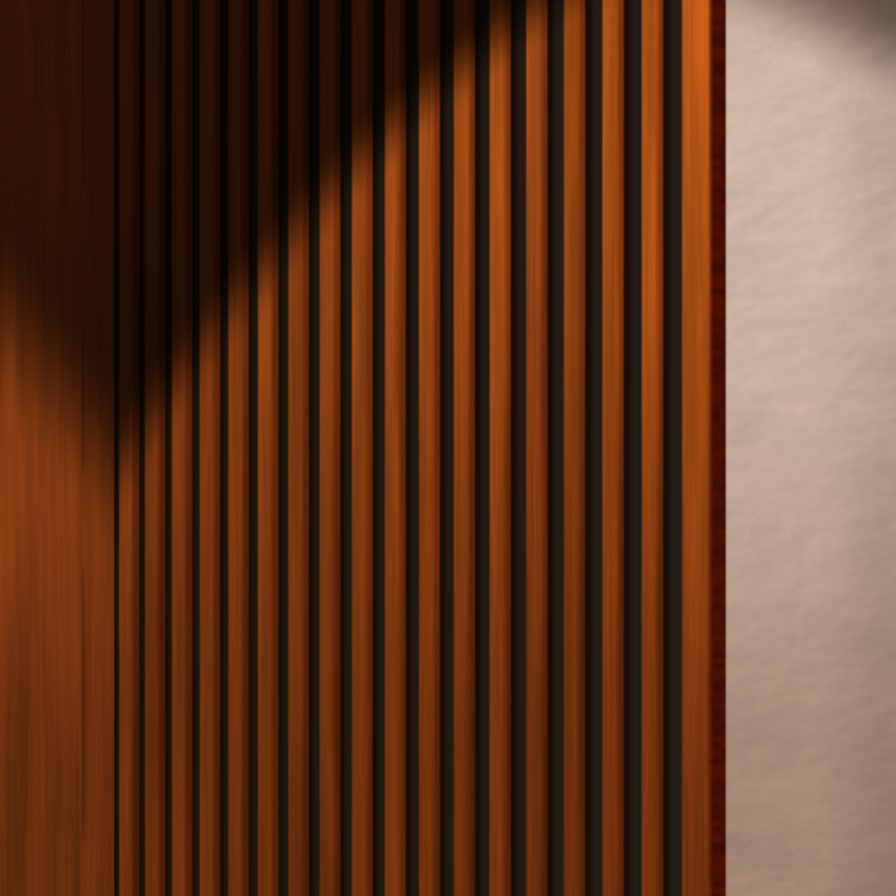
A WebGL 1 fragment shader for this texture:

```glsl
precision highp float;
// A slatted timber screen beside a plaster wall, under a soft V-shaped shadow.
// Grooves follow a quadratic spacing that widens to the right like perspective;
// grain and plaster come from stretched value noise, light from smooth edges.

uniform vec2 u_resolution;

#define GROOVE_START 0.1302
#define GROOVE_STEP 0.0280
#define GROOVE_GROWTH 0.0005
#define LAST_GROOVE 17.0
#define GROOVE_THIN 0.0027
#define GROOVE_WIDE 0.0105
#define TRIM_X 0.792
#define WALL_X 0.810
#define SHADOW_TIP 0.47
#define GRAIN_AMOUNT 0.30
#define PLASTER_AMOUNT 0.10

float hash(vec2 p) {
  vec3 q = fract(vec3(p.xyx) * 0.1031);
  q += dot(q, q.yzx + 33.33);
  return fract((q.x + q.y) * q.z);
}

float noise(vec2 p) {
  vec2 cell = floor(p);
  vec2 f = fract(p);
  f = f * f * (3.0 - 2.0 * f);
  return mix(mix(hash(cell), hash(cell + vec2(1.0, 0.0)), f.x),
             mix(hash(cell + vec2(0.0, 1.0)), hash(cell + 1.0), f.x), f.y);
}

float fbm(vec2 p) {
  float sum = 0.0;
  float weight = 0.5;
  for (int i = 0; i < 5; i++) {
    sum += weight * noise(p);
    p = p * 2.03 + 17.3;
    weight *= 0.5;
  }
  return sum;
}

// Continuous groove number at x, the inverse of grooveX.
float grooveIndex(float x) {
  float root = GROOVE_STEP * GROOVE_STEP + 4.0 * GROOVE_GROWTH * (x - GROOVE_START);
  return (sqrt(max(root, 0.0)) - GROOVE_STEP) / (2.0 * GROOVE_GROWTH);
}

float grooveX(float k) {
  return GROOVE_START + k * (GROOVE_STEP + GROOVE_GROWTH * k);
}

// 1 in full light, 0 in the shadow above the V.
float lightMask(vec2 p) {
  float t = p.x - GROOVE_START;
  float slope = 1.5 - 1.74 * t;
  float rightEdge = SHADOW_TIP + t * (1.5 - 0.87 * t);
  float right = (p.y - rightEdge) / sqrt(1.0 + slope * slope);
  float left = (p.y - SHADOW_TIP + 1.38 * t) / 1.7;
  float lit = 1.0 - smoothstep(-0.035, 0.045, right);
  float litLeft = 1.0 - smoothstep(-0.07, 0.075, left);
  return mix(litLeft, lit, smoothstep(-0.012, 0.012, t));
}

vec3 wood(vec2 p, float plank) {
  float offset = plank * 7.31;
  float warp = 0.006 * fbm(vec2(p.x * 18.0 + offset, p.y * 5.0));
  float fine = noise(vec2((p.x + warp) * 330.0, p.y * 9.0 + offset));
  float broad = fbm(vec2((p.x + warp) * 85.0 + offset, p.y * 3.0));
  float grain = 1.0 + GRAIN_AMOUNT * (0.45 * (fine - 0.5) + 1.1 * (broad - 0.48));
  float tone = 0.93 + 0.14 * hash(vec2(plank, 4.0));
  vec3 low = mix(vec3(0.41, 0.18, 0.055), vec3(0.47, 0.20, 0.05), p.x);
  vec3 high = mix(vec3(0.55, 0.25, 0.08), vec3(0.72, 0.34, 0.09), p.x);
  return mix(low, high, smoothstep(0.1, 0.95, p.y)) * grain * tone;
}

vec3 screen(vec2 p, float soft) {
  float n = grooveIndex(p.x);
  float onSlats = step(0.0, n);
  float plank = clamp(floor(n), -1.0, LAST_GROOVE);
  vec3 color = wood(p, plank);

  // Flat panel: warm glow at the far left and faint vertical seams.
  float glow = exp(-pow((p.y - 0.40) / 0.16, 2.0)) * (1.0 - smoothstep(0.0, 0.16, p.x));
  color *= 1.0 + 0.22 * glow;
  float seam = 1.0 - smoothstep(0.0, 0.0025, abs(p.x - 0.093));
  color *= 1.0 - 0.22 * seam * (1.0 - onSlats) * smoothstep(0.5, 0.6, noise(vec2(3.0, p.y * 7.0)));

  // Each slat turns darker and redder on its right side.
  float side = onSlats * step(n, LAST_GROOVE) * smoothstep(0.52, 0.72, fract(n));
  color *= mix(vec3(1.0), vec3(0.73, 0.64, 0.56), side);

  // Dark grooves with a paler right half.
  float k = clamp(floor(n + 0.5), 0.0, LAST_GROOVE);
  float dx = p.x - grooveX(k);
  float halfWidth = mix(GROOVE_THIN, GROOVE_WIDE, k / LAST_GROOVE);
  float groove = 1.0 - smoothstep(-soft, soft, abs(dx) - halfWidth);
  vec3 recess = mix(vec3(0.085, 0.045, 0.02), vec3(0.145, 0.115, 0.085),
                    smoothstep(-0.7, 0.2, dx / halfWidth) * (0.3 + 0.7 * k / LAST_GROOVE));
  color = mix(color, recess, groove);

  // Red-brown return edge next to the wall.
  float trim = smoothstep(TRIM_X - 0.004, TRIM_X + 0.005, p.x);
  color = mix(color, vec3(0.27, 0.055, 0.012) * (0.8 + 0.4 * noise(p * vec2(90.0, 160.0))), trim);

  float depth = 0.27 + 0.10 * (1.0 - smoothstep(0.04, 0.14, p.x)) * smoothstep(0.5, 0.85, p.y);
  vec3 shade = vec3(depth, depth * 0.86, depth * 0.55);
  return color * mix(shade, vec3(1.0), lightMask(p));
}

vec3 plaster(vec2 p) {
  vec3 color = mix(vec3(0.63, 0.52, 0.45), vec3(0.80, 0.71, 0.64), smoothstep(0.0, 0.72, p.y));
  color *= 1.0 - 0.09 * smoothstep(0.90, 1.0, p.x);
  float mottling = fbm(p * vec2(11.0, 17.0)) - 0.48;
  float relief = fbm(p * vec2(38.0, 62.0)) - fbm(p * vec2(38.0, 62.0) + vec2(0.25, -0.3));
  color *= 1.0 + PLASTER_AMOUNT * (mottling + 0.9 * relief);
  float corner = p.y - 1.0 + 0.45 * max(p.x - 0.82, 0.0);
  return color * mix(vec3(1.0), vec3(0.55, 0.50, 0.47), smoothstep(-0.045, 0.075, corner));
}

void main() {
  vec2 p = gl_FragCoord.xy / u_resolution;
  float soft = max(0.0018, 0.75 / u_resolution.x);
  float wall = smoothstep(WALL_X - soft, WALL_X + soft, p.x);
  gl_FragColor = vec4(mix(screen(p, soft), plaster(p), wall), 1.0);
}
```
